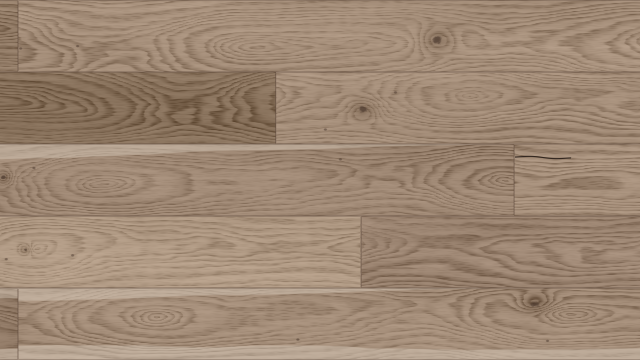
A Shadertoy shader for this texture:

```glsl
// Oak plank floor: five staggered rows with cathedral grain, knots, pale sapwood and thin seams.

const float ROWS = 5.0;
const float PLANK_HEIGHT = 1.0 / ROWS;
const float RING_DENSITY = 92.0;
const float SEAM_HALF_WIDTH = 0.0012;

const vec3 OAK = vec3(0.64, 0.55, 0.472);
const vec3 SAPWOOD = vec3(0.75, 0.68, 0.61);
const vec3 KNOT_BROWN = vec3(0.27, 0.20, 0.16);
const vec3 SEAM_BROWN = vec3(0.38, 0.30, 0.25);

// Layout per row, bottom to top; lengths are in canvas heights
const float JOINT_X[5] = float[5](0.050, 1.003, 1.428, 0.766, 0.050);
const vec2 TONE[5] = vec2[5](vec2(-0.07, -0.005), vec2(0.045, -0.03), vec2(-0.025, 0.015),
                             vec2(-0.105, 0.005), vec2(-0.06, 0.005));
const vec2 SAP_WIDTH[5] = vec2[5](vec2(0.036, 0.034), vec2(0.0), vec2(0.0, 0.036),
                                 vec2(0.0), vec2(0.0));
const vec3 KNOT[5] = vec3[5](vec3(1.488, 0.155, 0.015), vec3(0.07, 0.106, 0.006),
                             vec3(0.01, 0.107, 0.008), vec3(1.009, 0.097, 0.014),
                             vec3(1.215, 0.089, 0.016));

float hash(vec2 p) {
    return fract(sin(dot(p, vec2(127.1, 311.7))) * 43758.5);
}

// Layered sines, roughly -1 to 1
float waves(vec2 p, float seed) {
    float sum = 0.0, amplitude = 0.5;
    for (int i = 0; i < 5; i++) {
        sum += amplitude * sin(p.x + seed + 1.7 * sin(p.y + seed * 1.3));
        p = mat2(0.8, -0.6, 0.6, 0.8) * p * 1.9;
        seed += 2.4;
        amplitude *= 0.5;
    }
    return sum;
}

// Cellular noise: distance to the nearest scattered point
float cellular(vec2 p, float seed) {
    vec2 cell = floor(p);
    float nearest = 2.0;
    for (int j = -1; j <= 1; j++)
        for (int i = -1; i <= 1; i++) {
            vec2 c = cell + vec2(i, j);
            vec2 point = c + vec2(hash(c + seed), hash(c + seed + 37.2));
            nearest = min(nearest, distance(p, point));
        }
    return nearest;
}

// Growth-ring count across a log cut along a wandering plane
float ringPhase(vec2 q, float seed) {
    float axis = 0.1 + 0.025 * sin(seed * 5.3) + 0.01 * sin(q.x * 2.3 + seed);
    float across = q.y - axis + 0.008 * waves(q * vec2(5.0, 14.0), seed);
    float depth = 0.075 * sin(q.x * 2.7 + seed) + 0.018 * sin(q.x * 8.3 + seed * 2.0)
                + 0.018 * waves(q * vec2(5.0, 16.0), seed + 4.0);
    float radius = length(vec2(across, depth));
    return radius * RING_DENSITY + 0.6 * sin(radius * 90.0 + seed);
}

float ringLine(float phase) {
    float t = fract(phase);
    float line = smoothstep(0.25, 0.8, t) * (1.0 - smoothstep(0.8, 1.0, t));
    return mix(line, 0.37, smoothstep(0.4, 1.0, fwidth(phase)));
}

// Distance from a knot in multiples of its radius
float knotDistance(vec2 q, vec3 knot) {
    return length((q - knot.xy) * vec2(0.8, 1.1)) / knot.z;
}

float segmentDistance(vec2 p, vec2 a, vec2 b) {
    vec2 ab = b - a;
    return distance(p, a + ab * clamp(dot(p - a, ab) / dot(ab, ab), 0.0, 1.0));
}

float coverage(float dist, float halfWidth, float pixel) {
    return clamp((halfWidth - dist) / pixel + 0.5, 0.0, 1.0);
}

void mainImage(out vec4 fragColor, in vec2 fragCoord) {
    float pixel = 1.0 / iResolution.y;
    vec2 p = fragCoord * pixel;
    int row = int(clamp(floor(p.y * ROWS), 0.0, ROWS - 1.0));
    vec2 q = vec2(p.x, p.y - float(row) * PLANK_HEIGHT);
    float side = step(JOINT_X[row], p.x);
    float seed = 6.0 * hash(vec2(float(row) + 1.0, side + 3.0)) + float(row) * 2.1;

    // Rings, bent around the main knot
    float streak = cellular(p * vec2(5.0, 105.0), seed);
    float knot = knotDistance(q, KNOT[row]);
    float phase = ringPhase(q, seed) + 0.25 * (streak - 0.5) + 4.0 * exp(-knot * knot * 0.12);
    float ringStrength = 0.075 + 0.05 * waves(q * vec2(3.0, 12.0), seed + 9.0);
    float ring = ringLine(phase);

    // Plank tone, fibres and pores
    float pore = 1.0 - smoothstep(0.1, 0.5, cellular(p * vec2(26.0, 180.0), seed));
    float tone = mix(TONE[row].x, TONE[row].y, side) + 0.028 - ringStrength * ring;
    tone += 0.045 * (streak - 0.5) - 0.042 * pore * (0.5 + ring);
    tone += 0.022 * waves(q * vec2(2.0, 25.0), seed + 2.0);
    vec3 color = OAK + tone + vec3(0.0, -0.002, 0.006) * sin(seed * 7.0);

    // Sapwood along the long edges, thinning to the right at the top
    vec2 sapWidth = SAP_WIDTH[row] * vec2(1.0, max(0.0, 1.0 - 0.65 * p.x));
    sapWidth *= 1.0 + 0.35 * waves(vec2(p.x * 3.0, 1.0), seed);
    vec2 sap = smoothstep(0.0, 0.005, sapWidth - vec2(q.y, PLANK_HEIGHT - q.y));
    color = mix(color, SAPWOOD + 0.5 * tone, 0.9 * max(sap.x, sap.y));

    // Main knot with a soft halo, then scattered pin knots
    float ragged = knot + 0.3 * waves(q * 150.0, seed);
    color -= 0.10 * exp(-knot * knot * 0.22);
    color = mix(color, KNOT_BROWN, 0.65 * (1.0 - smoothstep(0.2, 0.9, ragged)));
    for (int i = 0; i < 2; i++) {
        vec2 id = vec2(float(row), float(i) + 5.0);
        vec3 pin = vec3(1.78 * hash(id), mix(0.04, 0.16, hash(id + 8.0)), 0.0045);
        color = mix(color, KNOT_BROWN, 0.5 * (1.0 - smoothstep(0.3, 1.2, knotDistance(q, pin))));
    }

    // Drying crack
    vec2 bent = p + vec2(0.0, 0.002 * sin(p.x * 50.0));
    float crack = segmentDistance(bent, vec2(1.432, 0.565), vec2(1.585, 0.56));
    color = mix(color, KNOT_BROWN * 0.6, 0.9 * coverage(crack, 0.0016, pixel));

    // Seams between planks
    float seam = min(min(q.y, PLANK_HEIGHT - q.y), abs(p.x - JOINT_X[row]));
    color = mix(color, SEAM_BROWN, 0.75 * coverage(seam, SEAM_HALF_WIDTH, pixel));
    fragColor = vec4(clamp(color, 0.0, 1.0), 1.0);
}
```
